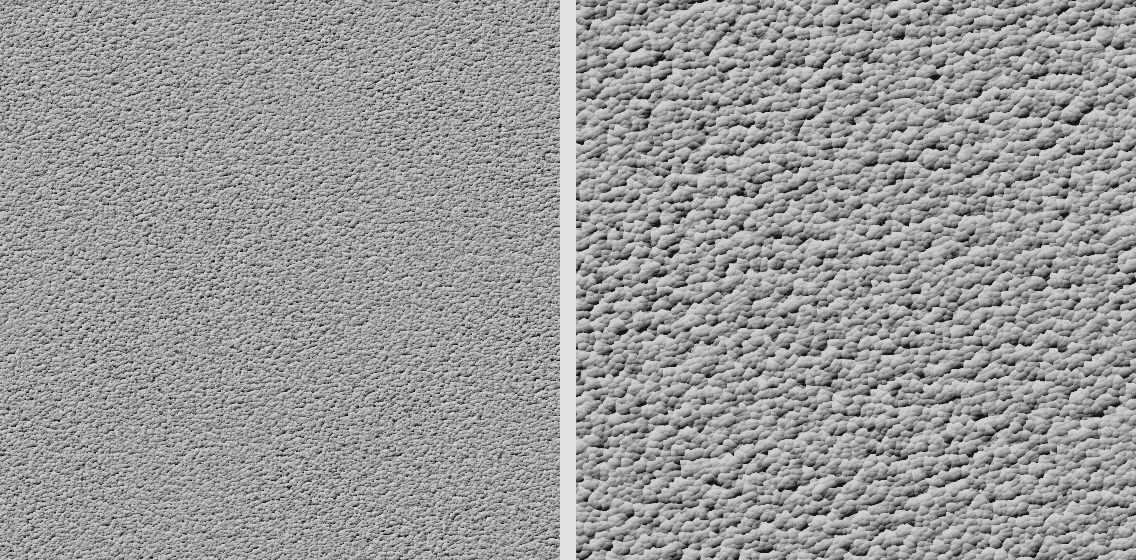
Left, the full canvas; right, a detail of the centre.
Give the GLSL for this texture, as a WebGL 1 fragment shader.

```glsl
precision highp float;
// Fine grey stucco, lit from the upper left.
// Layers of cellular bumps, broken up by the finest grains, give the slope of
// the plaster; it is averaged over each pixel and toned to grey.
uniform vec2 u_resolution;

const float GRAIN_TILT = 0.1;                // ridges rise to the right
const vec2 GRAIN_STRETCH = vec2(0.91, 1.1);  // grains are a little wide
const vec2 LIGHT = vec2(-0.34, 0.94);        // in the tilted frame
const float SLOPE_SPREAD = 0.395;            // typical size of the summed slope
const float FINE_FREQUENCY = 290.0;          // finest grains per canvas

vec2 hash2(vec2 cell) {
  vec2 q = vec2(dot(cell, vec2(127.1, 311.7)), dot(cell, vec2(269.5, 183.3)));
  return fract(sin(q) * 43758.55);
}

mat2 rotation(float angle) {
  float c = cos(angle);
  float s = sin(angle);
  return mat2(c, s, -s, c);
}

// Vector from the nearest scattered bump centre to p.
vec2 cellOffset(vec2 p, float seed) {
  vec2 cell = floor(p);
  vec2 nearest = vec2(2.0);
  for (int j = -1; j <= 1; j++) {
    for (int i = -1; i <= 1; i++) {
      vec2 neighbour = cell + vec2(float(i), float(j));
      vec2 offset = p - neighbour - hash2(neighbour + seed);
      if (dot(offset, offset) < dot(nearest, nearest)) nearest = offset;
    }
  }
  return nearest;
}

// Layered sines that bend the grain outlines slightly.
vec2 roughen(vec2 p) {
  vec2 bend = sin(p.yx * 247.0 + 2.0 * sin(p * 131.0 + vec2(0.7, 2.1)));
  return p + 0.0004 * bend;
}

// Slow change of roughness over the wall, from -1 to 1.
float patches(vec2 p) {
  float broad = sin(p.x * 9.0 + 2.0 * sin(p.y * 7.0 + 1.0));
  float small = sin(p.y * 23.0 + 2.0 * sin(p.x * 17.0 + 2.0));
  return 0.5 * (broad + small);
}

// Brightness of one layer of rounded bumps facing the light.
float bumpSlope(vec2 p, float frequency, float seed) {
  return dot(cellOffset(p * frequency, seed), LIGHT);
}

// Small, scattered holes in the plaster.
float pitMask(vec2 p, float frequency, float radius) {
  float distanceToPit = length(cellOffset(p * frequency, 71.0));
  return 1.0 - smoothstep(0.4 * radius, radius, distanceToPit);
}

float plasterLight(vec2 p) {
  vec2 q = roughen(rotation(-GRAIN_TILT) * p) * GRAIN_STRETCH;
  vec2 fineGrain = cellOffset(q * FINE_FREQUENCY, 53.0);
  // Pulling points toward their fine grain crumbles the larger bumps.
  vec2 crumbled = q - 0.55 * fineGrain / FINE_FREQUENCY;
  float slope = 0.5 * bumpSlope(crumbled, 85.0, 11.0)
              + 1.0 * bumpSlope(crumbled, 150.0, 37.0)
              + 0.85 * dot(fineGrain, LIGHT);
  float variation = patches(p);
  float light = slope / SLOPE_SPREAD * (1.0 + 0.08 * variation);
  return light - (0.9 + 0.4 * variation) * pitMask(crumbled, 38.0, 0.16);
}

// Compresses the lit tops and keeps the shadows deep.
float toneCurve(float light) {
  float z = clamp(light, -2.4, 2.2);
  return 0.635 + 0.15 * z - 0.032 * z * z;
}

void main() {
  // Four samples per pixel smooth the grain edges.
  float light = 0.0;
  for (int j = 0; j < 2; j++) {
    for (int i = 0; i < 2; i++) {
      vec2 shift = 0.5 * vec2(float(i), float(j)) - 0.25;
      light += 0.25 * plasterLight((gl_FragCoord.xy + shift) / u_resolution.y);
    }
  }
  gl_FragColor = vec4(vec3(toneCurve(light)), 1.0);
}
```
